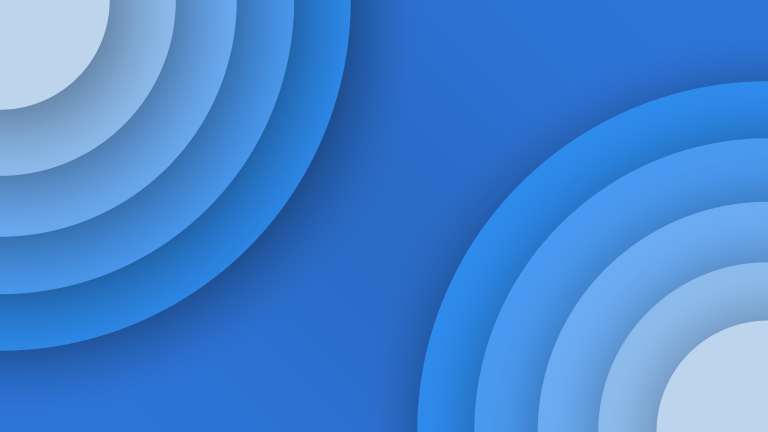
Reproduce this background procedurally as a WebGL 2 fragment shader.

```glsl
#version 300 es
precision highp float;
// Two stacks of paper discs in opposite corners of a blue field.
// Each disc is painted from the largest to the smallest, and a soft
// shadow, shifted to the lower right, is laid down before it.

#define SHADOW_SHIFT vec2(0.021, -0.021)
#define SHADOW_BLUR 0.15
#define SHADOW_ALPHA 0.41
#define VALLEY_ALPHA 0.09
#define VALLEY_WIDTH 0.45
#define FIELD_COLOR vec3(0.18, 0.46, 0.85)

uniform vec2 u_resolution;
out vec4 fragColor;

const int DISCS = 5;
const float UPPER_RADII[DISCS] = float[](0.812, 0.681, 0.548, 0.407, 0.254);
const float LOWER_RADII[DISCS] = float[](0.812, 0.680, 0.533, 0.393, 0.258);
const vec3 DISC_COLORS[DISCS] = vec3[](
    vec3(0.18, 0.54, 0.92),
    vec3(0.29, 0.60, 0.94),
    vec3(0.42, 0.67, 0.95),
    vec3(0.55, 0.73, 0.92),
    vec3(0.74, 0.83, 0.93));

float discDistance(vec2 p, vec2 center, float radius) {
    return length(p - center) - radius;
}

// Lays one disc and its shadow over the colour below.
vec3 paintDisc(vec3 below, vec2 p, vec2 center, float radius, vec3 color) {
    float shadowDist = discDistance(p, center + SHADOW_SHIFT, radius);
    float shadow = 1.0 - smoothstep(-SHADOW_BLUR, SHADOW_BLUR, shadowDist);
    below *= 1.0 - SHADOW_ALPHA * shadow;

    float pixel = 1.0 / u_resolution.y;
    float cover = clamp(0.5 - discDistance(p, center, radius) / pixel, 0.0, 1.0);
    return mix(below, color, cover);
}

void main() {
    // Height runs from 0 to 1, width from 0 to the aspect ratio.
    vec2 p = gl_FragCoord.xy / u_resolution.y;
    float aspect = u_resolution.x / u_resolution.y;
    vec2 upperCenter = vec2(0.0, 1.0);
    vec2 lowerCenter = vec2(aspect, 0.0);

    // Field, a little darker in the valley between the stacks.
    vec2 fromMiddle = p - 0.5 * vec2(aspect, 1.0);
    float along = dot(fromMiddle, vec2(0.7071)) / VALLEY_WIDTH;
    vec3 color = FIELD_COLOR * (1.0 - VALLEY_ALPHA * exp(-along * along));

    // Disc stacks.
    for (int i = 0; i < DISCS; i++) {
        color = paintDisc(color, p, upperCenter, UPPER_RADII[i], DISC_COLORS[i]);
        color = paintDisc(color, p, lowerCenter, LOWER_RADII[i], DISC_COLORS[i]);
    }
    fragColor = vec4(color, 1.0);
}
```
